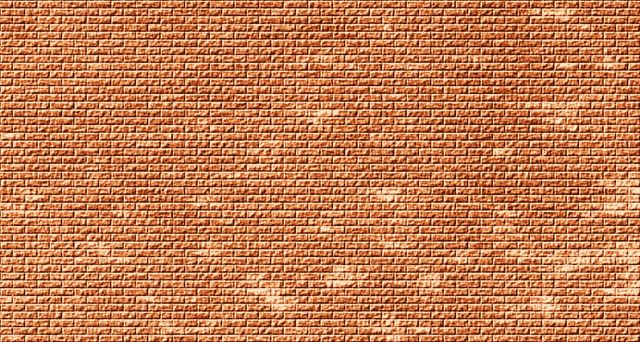
Reproduce this texture procedurally as a Shadertoy shader.

```glsl
// Sunlit wall of small embossed orange bricks in running bond, with pale worn patches.

// Layout: lengths are in units of one course height
const float COURSES = 44.0;
const float BRICKS_ACROSS = 26.0;
const float JOINT = 0.20;
const float BEVEL = 0.07;
const vec2 LIGHT_STEP = vec2(-0.16, 0.17);

// Surface
const float BASE_TONE = 0.52;
const float EDGE_RELIEF = 0.55;
const float GRAIN_RELIEF = 0.62;
const float BRICK_VARIATION = 0.10;
const float WEAR_STRENGTH = 0.38;
const vec2 WEAR_SCALE = vec2(0.13, 0.32);
const vec2 STREAK_START = vec2(0.30, 0.13);
const vec2 STREAK_END = vec2(0.58, 0.20);
const int SAMPLES = 2;

// Colours from shadow to highlight
const vec3 SHADOW = vec3(0.25, 0.07, 0.02);
const vec3 RED_CLAY = vec3(0.73, 0.29, 0.12);
const vec3 ORANGE_CLAY = vec3(0.88, 0.50, 0.26);
const vec3 PALE_CLAY = vec3(0.94, 0.71, 0.47);
const vec3 CREAM = vec3(0.98, 0.90, 0.78);
const vec3 MORTAR = vec3(0.66, 0.45, 0.31);

float hash(vec2 p) {
    vec3 v = fract(vec3(p.xyx) * 0.1031);
    v += dot(v, v.yzx + 33.33);
    return fract((v.x + v.y) * v.z);
}

vec2 gradient(vec2 cell) {
    float angle = 6.28318 * hash(cell);
    return vec2(cos(angle), sin(angle));
}

float gradientNoise(vec2 p) {
    vec2 i = floor(p), f = p - i;
    vec2 u = f * f * f * (f * (f * 6.0 - 15.0) + 10.0);
    vec2 e = vec2(1.0, 0.0);
    float low = mix(dot(gradient(i), f), dot(gradient(i + e), f - e), u.x);
    float high = mix(dot(gradient(i + e.yx), f - e.yx),
                     dot(gradient(i + 1.0), f - 1.0), u.x);
    return mix(low, high, u.y);
}

// Rough clay height
float grain(vec2 p) {
    return gradientNoise(p * 1.8) + 0.7 * gradientNoise(p * 3.3 + 17.0);
}

// Brick coordinates: integer part is the brick, fraction the place in it
vec2 bondCoord(vec2 p, float brickLength) {
    float course = floor(p.y);
    return vec2(p.x / brickLength + 0.5 * mod(course, 2.0), p.y);
}

// 1 on a brick face, 0 in the joint
float brickMask(vec2 p, float brickLength) {
    vec2 size = vec2(brickLength, 1.0);
    vec2 local = (fract(bondCoord(p, brickLength)) - 0.5) * size;
    vec2 inside = 0.5 * size - 0.5 * JOINT - abs(local);
    return smoothstep(-BEVEL, BEVEL, min(inside.x, inside.y));
}

float segmentDistance(vec2 p, vec2 a, vec2 b) {
    vec2 ab = b - a;
    return length(p - a - ab * clamp(dot(p - a, ab) / dot(ab, ab), 0.0, 1.0));
}

// Pale scuffs, denser towards the lower right and along one slanted streak
float wear(vec2 p, vec2 uv) {
    float patches = gradientNoise(p * WEAR_SCALE)
                  + 0.6 * gradientNoise(p * WEAR_SCALE * 2.7 + 9.0);
    float streak = 1.0 - smoothstep(0.0, 0.035, segmentDistance(uv, STREAK_START, STREAK_END));
    float bias = 0.22 * (uv.x - uv.y) + 0.32 * streak;
    return smoothstep(0.22, 0.75, patches + bias + 0.3 * grain(p * 0.7 + 40.0));
}

vec3 clayRamp(float tone) {
    vec3 color = mix(SHADOW, RED_CLAY, smoothstep(0.0, 0.36, tone));
    color = mix(color, ORANGE_CLAY, smoothstep(0.36, 0.56, tone));
    color = mix(color, PALE_CLAY, smoothstep(0.56, 0.76, tone));
    return mix(color, CREAM, smoothstep(0.76, 1.0, tone));
}

vec3 wall(vec2 uv, float aspect) {
    vec2 p = uv * vec2(aspect, 1.0) * COURSES;
    float brickLength = aspect * COURSES / BRICKS_ACROSS;
    vec2 lit = p + LIGHT_STEP;

    // Relief: slopes facing the upper left are bright
    float face = brickMask(p, brickLength);
    float edge = face - brickMask(lit, brickLength);
    float rough = grain(p) - grain(lit);

    // Tone of each brick and slow drift over the wall
    float brickTone = hash(floor(bondCoord(p, brickLength)) + 5.0) - 0.5;
    float drift = 0.10 * gradientNoise(p * 0.07 + 3.0) - 0.06 * (uv.x + uv.y - 1.0);
    float tone = BASE_TONE + drift + BRICK_VARIATION * brickTone
               + EDGE_RELIEF * edge + GRAIN_RELIEF * rough
               + WEAR_STRENGTH * wear(p, uv);

    float bareMortar = (1.0 - face) * smoothstep(-0.7, 0.0, edge);
    return mix(clayRamp(tone), MORTAR, 0.6 * bareMortar);
}

void mainImage(out vec4 fragColor, in vec2 fragCoord) {
    float aspect = iResolution.x / iResolution.y;
    vec3 color = vec3(0.0);
    // Supersample to smooth the edges
    for (int i = 0; i < SAMPLES * SAMPLES; i++) {
        vec2 offset = (vec2(i % SAMPLES, i / SAMPLES) + 0.5) / float(SAMPLES) - 0.5;
        color += wall((fragCoord + offset) / iResolution.xy, aspect);
    }
    fragColor = vec4(color / float(SAMPLES * SAMPLES), 1.0);
}
```
